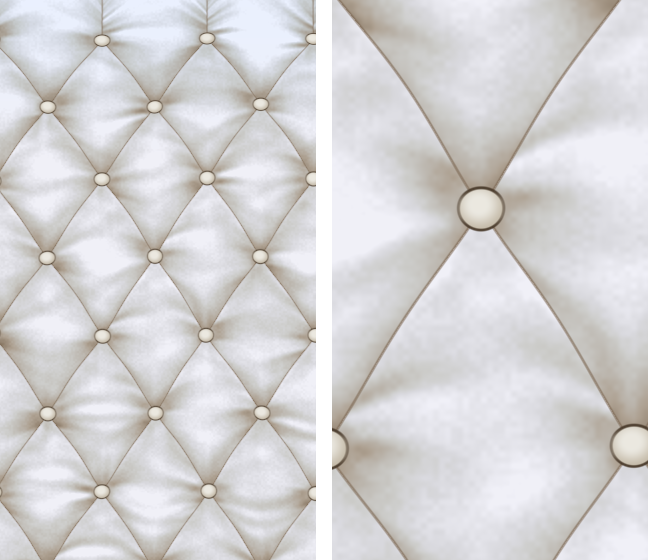
Left, the full canvas; right, a detail of the centre.
This texture is drawn by a WebGL 1 fragment shader. Its source:

```glsl
precision highp float;
// Pearl-white tufted leather: buttoned diamonds with arched seams, sideways folds and fine grain.

uniform vec2 u_resolution;

// Layout, in units of the canvas height
const vec2 ORIGIN = vec2(0.179, 0.121);        // one button of the lattice
const vec2 PITCH = vec2(0.1918, 0.279);        // width and height of a diamond
const float TOP_ROW = 6.0;                     // last button row, counted from ORIGIN
const float TOP_START = 0.67;                  // rows draw closer above this height
const float TOP_SQUEEZE = 0.4;
const float WOBBLE = 0.009;                    // uneven placing of buttons and seams
const float ARCH = 0.006;                      // upward bow of each seam
const vec2 BUTTON_RADIUS = vec2(0.0140, 0.0123);
const float SEAM_HALF_WIDTH = 0.0008;
const float RIM_HALF_WIDTH = 0.0008;

// Relief
const float FOLD_DEPTH = 0.56;
const float FOLD_REACH = 0.070;
const float CREASE_DEPTH = 0.060;
const float CREASE_SHARE = 0.45;               // share of diamonds with long creases
const float GRAIN_DEPTH = 0.035;

// Colours
const vec3 UMBER = vec3(0.51, 0.44, 0.36);
const vec3 TAN = vec3(0.68, 0.63, 0.57);
const vec3 STONE = vec3(0.74, 0.72, 0.69);
const vec3 SILVER = vec3(0.80, 0.80, 0.79);
const vec3 PEARL = vec3(0.85, 0.85, 0.87);
const vec3 WHITE = vec3(0.94, 0.94, 0.97);
const vec3 SEAM = vec3(0.50, 0.42, 0.34);
const vec3 RIM = vec3(0.27, 0.21, 0.15);
const vec3 BUTTON_LIGHT = vec3(0.92, 0.91, 0.88);
const vec3 BUTTON_SHADE = vec3(0.77, 0.73, 0.66);
const vec3 COOL_TINT = vec3(0.975, 1.0, 1.025);
const float TAU = 6.28318;

float hash(vec2 p) {
    return fract(sin(dot(p, vec2(127.1, 311.7))) * 43758.5453);
}

float noise(vec2 p) {
    vec2 i = floor(p), f = fract(p);
    f = f * f * (3.0 - 2.0 * f);
    return mix(mix(hash(i), hash(i + vec2(1.0, 0.0)), f.x),
               mix(hash(i + vec2(0.0, 1.0)), hash(i + 1.0), f.x), f.y);
}

float ramp(float low, float high, float x) {
    return clamp((x - low) / (high - low), 0.0, 1.0);
}

// Leather colour for a given light level
vec3 leather(float light) {
    vec3 c = mix(UMBER, TAN, ramp(0.44, 0.63, light));
    c = mix(c, STONE, ramp(0.63, 0.72, light));
    c = mix(c, SILVER, ramp(0.72, 0.80, light));
    c = mix(c, PEARL, ramp(0.80, 0.86, light));
    return mix(c, WHITE, ramp(0.86, 0.94, light));
}

// Diagonal coordinates: seams on integers, buttons where two meet.
// Holding the height above the top row turns its seams vertical.
vec2 diagonals(vec2 q) {
    vec2 g = (q - ORIGIN) / PITCH;
    float held = min(g.y, 0.5 * TOP_ROW);
    return vec2(g.x + held, g.x - held);
}

void main() {
    float pixel = 1.0 / u_resolution.y;
    vec2 p = gl_FragCoord.xy * pixel;

    // Bend the plane so that a regular lattice sits unevenly and its seams bow
    vec2 q = p + WOBBLE * (vec2(noise(p * 5.0 + 3.0), noise(p * 5.0 + 40.0)) - 0.5);
    q.y += TOP_SQUEEZE * pow(max(p.y - TOP_START, 0.0), 2.0);
    vec2 wave = cos(TAU * diagonals(q));
    q.y -= ARCH * 0.5 * (1.0 - wave.x * wave.y);

    vec2 diagonal = diagonals(q);
    vec2 cell = floor(diagonal), f = diagonal - cell;
    float scale = 1.0 / length(1.0 / PITCH);
    float lower = min(f.x, 1.0 - f.y) * scale;
    float upper = min(1.0 - f.x, f.y) * scale;
    float seam = min(lower, upper);

    // Padded diamond lit from above
    float light = 0.852 + 0.083 * smoothstep(0.0, 0.055, seam);
    light -= 0.09 * exp(-lower / 0.010);
    light += 0.05 * exp(-upper / 0.007);
    light += 0.06 * (noise(p * 6.0) - 0.5);

    // Shadows and folds spreading from the four corner buttons
    vec2 nearest = vec2(1.0);
    for (int i = 0; i < 4; i++) {
        float n = float(i);
        vec2 corner = vec2(mod(n, 2.0), floor(n / 2.0));
        vec2 id = cell + corner;
        float present = step(id.x - id.y, TOP_ROW + 0.5);
        vec2 d = q - ORIGIN - 0.5 * vec2(id.x + id.y, id.x - id.y) * PITCH;
        float r = length(d);
        if (present > 0.5 && r < length(nearest)) nearest = d;

        // Folds leave the button as a fan and turn nearly parallel
        vec2 inward = vec2(1.0 - corner.x - corner.y, corner.y - corner.x);
        float side = abs(inward.x);
        float seed = hash(id + 0.37 * inward);
        float off = inward.x * d.y - inward.y * d.x + (seed - 0.5) * 4.0 * r * r;
        float fan = off / (0.025 + 0.55 * max(dot(inward, d), 0.0));
        float fold = noise(vec2(fan * 3.6 + seed * 60.0, r * 6.0)) - 0.5;
        float fade = smoothstep(0.010, 0.028, r) * exp(-r / FOLD_REACH);
        float shadow = mix(inward.y > 0.0 ? 0.32 : 0.10, 0.28, side);
        light += present * (FOLD_DEPTH * mix(0.3, 1.0, side) * fold * fade
                            - shadow * exp(-r / 0.028));
    }

    // Long sagging creases across some diamonds
    float across = f.x + f.y - 1.0;
    float taper = 1.0 - across * across;
    float sag = f.x - f.y + (hash(cell + 5.0) - 0.3) * 0.6 * taper;
    float creased = step(hash(cell + 9.0), CREASE_SHARE) * step(cell.x - cell.y, TOP_ROW - 0.5);
    light += creased * CREASE_DEPTH * sin(sag * 26.0) * exp(-14.0 * sag * sag) * taper;

    // Grain, tint and seam line
    light += GRAIN_DEPTH * (noise(p * 280.0) - 0.5);
    vec3 color = leather(light) * mix(vec3(1.0), COOL_TINT, smoothstep(0.7, 1.0, p.y));
    float line = 1.0 - smoothstep(-pixel, pixel, seam - SEAM_HALF_WIDTH);
    color = mix(color, SEAM, 0.65 * line);

    // Domed button with a dark rim, heavier above and below
    vec2 b = nearest / BUTTON_RADIUS;
    float edge = (length(b) - 1.0) * BUTTON_RADIUS.y;
    float dome = smoothstep(0.3, 1.25, length(b - vec2(-0.1, 0.2)));
    vec3 button = mix(BUTTON_LIGHT, BUTTON_SHADE, dome);
    color = mix(color, button, 1.0 - smoothstep(-pixel, pixel, edge));
    float rim = 1.0 - smoothstep(-pixel, pixel, abs(edge) - RIM_HALF_WIDTH);
    color = mix(color, RIM, rim * mix(0.5, 0.9, smoothstep(0.3, 0.9, abs(b.y))));

    gl_FragColor = vec4(color, 1.0);
}
```
